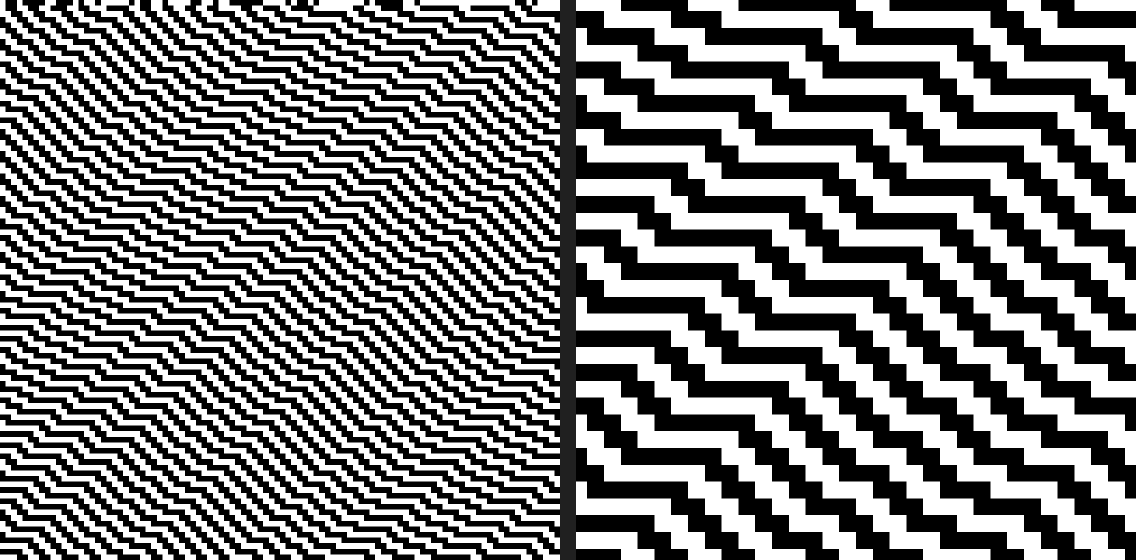
Left, the full canvas; right, a detail of the centre.
Give the GLSL for this pattern, as a Shadertoy shader.

```glsl
// A 100 by 100 cellular automaton in black and white, growing downward.
// After a random first row, each cell is the inverse of its upper right neighbour,
// so one row of runs, shifted and flipped at every step, gives stairs and bars.

float hash(float n) {
    return fract(sin(n * 91.73 + 4.1) * 4375.85);
}

// Walks the ring of runs up to a column: x is the run's colour, y is 1 in a long bar.
vec2 runAt(float column) {
    float start = 0.0, colour = 0.0;
    for (int i = 0; i < 50; i++) {
        // Long bars sit at three places on the ring; the rest are short steps.
        bool isLong = start > 56.0 && abs(start - 67.0) > 3.5
                   && fract(start / 9.5 + 0.06) < 0.25;
        float h = hash(float(i));
        float runLength = isLong ? 7.0 : 2.0 + floor(3.6 * h * h * h);
        if (column < start + runLength) return vec2(colour, float(isLong));
        start += runLength;
        colour = 1.0 - colour;
    }
    return vec2(colour, 0.0);
}

float cellColour(vec2 cell) {
    // The ring moves one column left per row and inverts every other row.
    vec2 run = runAt(mod(cell.x + cell.y, 100.0));
    if (cell.y < 0.5) return run.y > 0.5 ? 1.0 : step(0.5, hash(cell.x + 200.0));
    return mod(run.x + cell.y, 2.0);
}

void mainImage(out vec4 fragColor, in vec2 fragCoord) {
    float shade = 0.0;
    // Four samples per pixel smooth the cell edges.
    for (int i = 0; i < 4; i++) {
        vec2 offset = vec2(i % 2, i / 2) * 0.5 - 0.25;
        vec2 uv = (fragCoord + offset) / iResolution.xy;
        vec2 cell = floor(vec2(uv.x, 1.0 - uv.y) * 100.0);
        shade += 0.25 * cellColour(cell);
    }
    fragColor = vec4(vec3(shade), 1.0);
}
```
